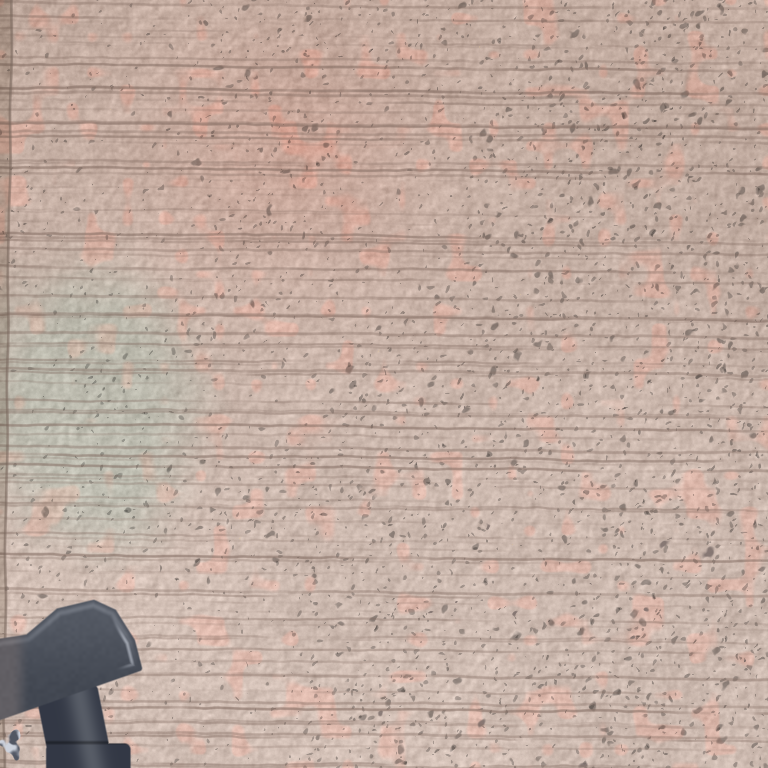
Write a Shadertoy shader that draws this texture.

```glsl
vec3 hash3(vec2 p) {
    vec3 q = fract(p.xyx * vec3(.1031, .1030, .0973));
    q += dot(q, q.yxz + 33.33);
    return fract((q.xxy + q.yzz) * q.zyx);
}

float noise(vec2 p) {
    vec2 i = floor(p), f = fract(p);
    f = f * f * (3. - 2. * f);
    return mix(mix(hash3(i).x, hash3(i + vec2(1, 0)).x, f.x),
               mix(hash3(i + vec2(0, 1)).x, hash3(i + 1.).x, f.x), f.y);
}

float fbm(vec2 p) {
    float sum = 0., amp = .5;
    for (int i = 0; i < 4; i++) {
        sum += amp * noise(p);
        p = p * 2.03 + 17.;
        amp *= .5;
    }
    return sum / .9375;
}

// Scattered slanted oval spots, one candidate per cell
float spots(vec2 p, float cells, float density, float seed) {
    vec2 g = p * cells, id = floor(g);
    float cover = 0.;
    for (int y = -1; y <= 1; y++)
    for (int x = -1; x <= 1; x++) {
        vec2 cell = id + vec2(x, y);
        vec3 h = hash3(cell + seed), k = hash3(cell + seed + 91.);
        float angle = .9 + (k.x - .5) * 1.8;
        vec2 d = mat2(cos(angle), -sin(angle), sin(angle), cos(angle)) * (g - cell - h.xy);
        float radius = mix(.16, .42, k.y * k.y) * smoothstep(h.z, h.z + .12, density);
        float dist = length(d * vec2(1., 1.6));
        cover = max(cover, (1. - smoothstep(radius * .5, radius + .03, dist)) * step(.01, radius));
    }
    return cover;
}

// Broken horizontal scratches with irregular spacing
float grooves(vec2 p, float rows, float seed) {
    float y = (p.y + .009 * p.x + .0035 * (noise(vec2(p.x * 9., p.y * 20.)) - .5)
            + .0018 * (noise(p * vec2(60, 30)) - .5)) * rows;
    float cover = 0.;
    for (int i = -1; i <= 1; i++) {
        float row = floor(y) + float(i);
        vec3 h = hash3(vec2(row, seed));
        float dist = abs(y - row - .1 - .8 * h.x) / rows;
        float run = noise(vec2(p.x * 7. + h.z * 50., row * 3.7 + seed));
        float breaks = noise(vec2(p.x * 38., row * 5.3 + seed));
        float ink = smoothstep(.2, .65, run * .65 + breaks * .25 + h.y * .45 - p.x * .3);
        float width = mix(.0011, .0020, h.y);
        cover = max(cover, ink * mix(.35, 1., h.y) * (1. - smoothstep(width * .3, width + .001, dist)));
    }
    return cover;
}

float box(vec2 p, vec2 halfSize, float corner) {
    vec2 d = abs(p) - halfSize + corner;
    return length(max(d, 0.)) + min(max(d.x, d.y), 0.) - corner;
}

float polygon(vec2 p, vec2 v[9]) {
    float d = dot(p - v[0], p - v[0]), side = 1.;
    for (int i = 0, j = 8; i < 9; j = i, i++) {
        vec2 e = v[j] - v[i], w = p - v[i];
        vec2 b = w - e * clamp(dot(w, e) / dot(e, e), 0., 1.);
        d = min(d, dot(b, b));
        bvec3 c = bvec3(p.y >= v[i].y, p.y < v[j].y, e.x * w.y > e.y * w.x);
        if (all(c) || all(not(c))) side = -side;
    }
    return side * sqrt(d);
}

vec3 concrete(vec2 p) {
    // Broad tone and faint coloured patches
    vec3 col = mix(vec3(.765, .678, .632), vec3(.815, .742, .702), smoothstep(1., .1, p.y));
    col += .07 * (fbm(p * 5.) - .5);
    col += vec3(.035, -.012, -.018) * exp(-dot(p - vec2(.37, .8), p - vec2(.37, .8)) * 35.);
    vec2 g = (p - vec2(.12, .47)) * vec2(1., .75);
    col += vec3(-.055, .018, .012) * smoothstep(.19, .07, length(g) + .06 * (fbm(p * 12.) - .5));

    // Sandy relief
    float slope = fbm(p * 130.) - fbm(p * 130. + vec2(.45, -.45));
    col += .12 * slope + .11 * (fbm(p * 85. + 40.) - .5) + .035 * (noise(p * 260.) - .5);
    col += vec3(.06, -.01, -.02) * smoothstep(.68, .85, noise(p * 42. + 8.));

    // Pits and pale chips
    vec2 q = p + .005 * (vec2(noise(p * 150.), noise(p * 150. + 60.)) - .5);
    float wear = smoothstep(.3, .7, fbm(p * 6. + 3.) * .75 + p.x * .3);
    col *= 1. - .24 * spots(q, 85., .2 + .4 * wear, 5.);
    col *= 1. - .30 * spots(q, 52., .08 + .27 * wear, 31.);
    float low = smoothstep(.75, .2, p.y) * smoothstep(.25, .7, p.x);
    col = mix(col, vec3(.44, .39, .38), .75 * spots(q, 27., .015 + .10 * low, 77.));
    col = mix(col, vec3(.87, .77, .62), .6 * spots(q, 34., .025, 140.));

    // Scratches and the seam at the left
    float lines = max(grooves(p, 42., 3.), .65 * grooves(p, 61., 19.));
    col = mix(col, vec3(.50, .41, .37), .62 * lines);
    float seam = p.x - .005 - .010 * p.y - .003 * (noise(vec2(2., p.y * 14.)) - .5);
    col = mix(col, col * vec3(.88, .87, .85), smoothstep(.001, -.001, seam));
    return mix(col, vec3(.47, .40, .36), .6 * smoothstep(.0028, .0006, abs(seam)));
}

void mainImage(out vec4 fragColor, in vec2 fragCoord) {
    vec2 p = fragCoord / iResolution.y;
    float edge = max(.0015, 1. / iResolution.y);
    vec3 col = concrete(p);

    // Dark plastic handle: stem, foot, then head
    vec2 s = p - vec2(.098, .045);
    s.x += s.y * .2;
    float stem = min(box(s, vec2(.041, .065), .008), box(p - vec2(.115, .008), vec2(.055, .024), .008));
    vec3 stemCol = mix(vec3(.20, .22, .27), vec3(.34, .36, .40), exp(-pow((s.x - .015) * 60., 2.)));
    stemCol *= 1. - .35 * smoothstep(.004, .0, abs(p.y - .033));
    col = mix(col, stemCol, smoothstep(edge, -edge, stem));

    float scrap = length((p - vec2(.014, .03)) * vec2(1., .8)) - .022 + .02 * noise(p * 90.);
    vec3 scrapCol = mix(vec3(.32, .34, .39), vec3(.80, .82, .86), smoothstep(.4, .7, noise(p * 110.)));
    col = mix(col, scrapCol, smoothstep(edge, -edge, scrap));

    vec2 outline[9] = vec2[9](vec2(-.03, .160), vec2(.036, .170), vec2(.076, .204),
        vec2(.122, .215), vec2(.148, .203), vec2(.172, .165), vec2(.181, .130),
        vec2(.104, .103), vec2(-.03, .056));
    float head = polygon(p, outline) - .004;
    vec3 headCol = mix(vec3(.26, .28, .32), vec3(.33, .35, .39), smoothstep(.09, .21, p.y));
    headCol = mix(headCol, vec3(.38, .37, .39), smoothstep(.04, .015, p.x));
    headCol += .10 * smoothstep(.006, .0, abs(head + .007)) * smoothstep(.12, .19, p.y);
    headCol += .28 * smoothstep(.004, .0, abs(head + .011)) * smoothstep(.145, .165, p.x) * smoothstep(.125, .14, p.y);
    headCol += .02 * (noise(p * 200.) - .5);
    col = mix(col, headCol, smoothstep(edge, -edge, head));

    fragColor = vec4(clamp(col, 0., 1.), 1.);
}
```
